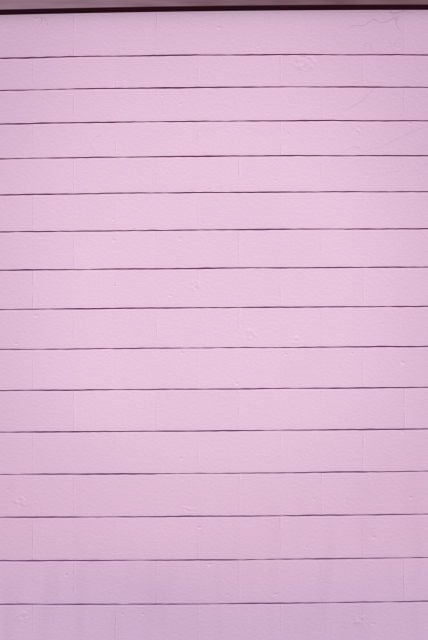
Write a WebGL 2 fragment shader that draws this texture.

```glsl
#version 300 es
precision highp float;
uniform vec2 u_resolution;
out vec4 fragColor;

const int SEAMS = 15;
const vec3 PAINT = vec3(0.908, 0.768, 0.866);
const vec3 PAINT_DIM = vec3(0.815, 0.672, 0.785);
const vec3 PAINT_ROSE = vec3(0.862, 0.710, 0.808);
const vec3 PAINT_LAVENDER = vec3(0.795, 0.672, 0.795);
const vec3 SEAM_MAROON = vec3(0.42, 0.25, 0.34);
const vec3 SEAM_VIOLET = vec3(0.46, 0.31, 0.46);
const vec3 LEDGE_DARK = vec3(0.14, 0.05, 0.08);
const vec3 LEDGE_MAUVE = vec3(0.58, 0.45, 0.52);
const vec3 LEDGE_BROWN = vec3(0.45, 0.33, 0.37);

float hash(vec2 p) {
  vec3 q = fract(p.xyx * vec3(0.1031, 0.1030, 0.0973));
  q += dot(q, q.yzx + 33.33);
  return fract((q.x + q.y) * q.z);
}

float corner(vec2 cell, vec2 offset) {
  float a = 6.2832 * hash(cell);
  return dot(vec2(cos(a), sin(a)), offset);
}

// Gradient noise, roughly -0.7 to 0.7
float noise(vec2 p) {
  vec2 i = floor(p), f = p - i;
  vec2 w = f * f * f * (f * (f * 6.0 - 15.0) + 10.0);
  vec2 e = vec2(1.0, 0.0);
  return mix(mix(corner(i, f), corner(i + e, f - e), w.x),
             mix(corner(i + e.yx, f - e.yx), corner(i + e.xx, f - e.xx), w.x), w.y);
}

float stroke(float d, float halfWidth, float px) {
  return clamp((halfWidth - abs(d)) / px + 0.5, 0.0, 1.0) * min(1.0, 2.0 * halfWidth / px);
}

// Depth of a seam below the top edge; courses grow taller downward
float seamDepth(float i, float u) {
  float side = u - 0.5;
  float depth = 0.0859 + i * (0.0495 + i * (0.00113 - i * 0.0000208));
  float bow = mix(0.0026, -0.0016, i / float(SEAMS - 1));
  return depth - 0.005 * side + bow * 4.0 * side * side;
}

// Sparse flaked ovals, one per chosen cell
float flake(vec2 p, float size, float chance) {
  vec2 cell = floor(p / size);
  float pick = hash(cell + 41.0);
  vec2 jitter = 0.35 + 0.3 * vec2(hash(cell + 7.0), hash(cell + 19.0));
  vec2 q = (p / size - cell - jitter) * vec2(1.0, 1.4);
  float radius = 0.1 + 0.12 * hash(cell + 3.0) + 0.1 * noise(p * 120.0);
  return step(pick, chance) * smoothstep(0.05, -0.05, length(q) - radius);
}

// Height of the painted surface
float relief(vec2 p) {
  float grain = 0.26 * noise(p * 145.0) + 0.4 * noise(p * 240.0 + 9.0);
  float chips = flake(p, 0.085, 0.11) * (0.5 + 1.9 * noise(p * 150.0));
  float pits = flake(p + 3.1, 0.015, 0.016);
  return grain + 1.15 * chips - 1.1 * pits;
}

// Wandering hairline cracks, densest near the top
float crack(vec2 p, float depth, float px) {
  float path = noise(p * vec2(7.0, 13.0) + 0.22 * noise(p * 50.0));
  float patches = smoothstep(0.08, 0.32, noise(p * 6.0 + 27.0));
  return stroke(path / 11.0, 0.0006, px) * patches * mix(0.95, 0.08, smoothstep(0.1, 0.38, depth));
}

// Faint upright joints in running bond: groove, lit edge
vec2 joint(vec2 p, float course, float px) {
  float spacing = 0.129;
  float shift = mod(course, 2.0) > 0.5 ? 0.051 : 0.115;
  float column = floor((p.x - shift) / spacing + 0.5);
  float d = p.x - shift - column * spacing + 0.0015 * noise(p * 45.0);
  float wear = smoothstep(-0.3, 0.35, noise(vec2(p.x * 9.0, p.y * 40.0) + course));
  wear *= 0.3 + 0.7 * hash(vec2(column + 5.0, course));
  return wear * vec2(stroke(d, 0.0008, px), stroke(d - 0.0022, 0.001, px));
}

vec3 wallColour(vec2 p, float u, float depth) {
  float edge = length(vec2(u - 0.5, depth - 0.46) * vec2(0.8, 1.0));
  vec3 colour = mix(PAINT, PAINT_DIM, smoothstep(0.22, 0.62, edge));
  colour = mix(colour, PAINT_ROSE, 0.5 * smoothstep(0.55, 0.8, depth));
  colour = mix(colour, PAINT_LAVENDER, 0.75 * smoothstep(0.83, 0.98, depth + 0.04 * noise(p * 4.0)));
  float streaks = noise(p * vec2(36.0, 7.0)) * smoothstep(0.65, 0.95, depth);
  return colour + 0.008 * noise(p * 5.0) - 0.025 * max(streaks, 0.0);
}

void main() {
  float px = 1.0 / u_resolution.y;
  vec2 p = gl_FragCoord.xy * px;
  float u = gl_FragCoord.x / u_resolution.x;
  float depth = 1.0 - p.y;
  vec3 colour = wallColour(p, u, depth);

  // Seams and course count
  float course = 0.0, seam = 0.0, lip = 0.0, shade = 0.0;
  for (int k = 0; k < SEAMS; k++) {
    float i = float(k);
    float wobble = 0.0006 * noise(vec2(p.x * 12.0, i * 5.3)) + 0.0004 * noise(vec2(p.x * 70.0, i * 3.7));
    float d = depth - seamDepth(i, u) - wobble;
    float along = noise(vec2(p.x * 11.0, i * 7.1 + 0.5));
    float width = 0.00088 + 0.0004 * along + 0.0004 * noise(vec2(p.x * 60.0, i + 0.3));
    course += step(0.0, d);
    seam = max(seam, stroke(d, max(width, 0.0004), px) * (0.88 + 0.35 * along));
    lip = max(lip, stroke(d - 0.003, 0.0012, px));
    shade += exp(-abs(d) * 500.0);
  }

  // Blocks, joints and surface wear
  float block = floor((p.x + (mod(course, 2.0) > 0.5 ? 0.078 : 0.014)) / 0.129);
  colour += 0.006 * (hash(vec2(block, course)) - 0.5);
  vec2 mark = joint(p, course, px);
  colour += 0.024 * mark.y - 0.045 * mark.x;
  float slope = relief(p) - relief(p + vec2(0.0006, 0.0018));
  colour += 0.042 * clamp(slope, -1.5, 1.5);
  colour -= vec3(0.08, 0.10, 0.08) * crack(p, depth, px);
  colour += 0.02 * lip - 0.035 * min(shade, 1.0);
  vec3 seamColour = mix(SEAM_MAROON, SEAM_VIOLET, smoothstep(0.1, 0.85, depth + 0.25 * noise(p * 9.0)));
  colour = mix(colour, seamColour, clamp(seam, 0.0, 1.0));

  // Overhanging ledge and its shadow
  float ledge = 0.0152 + 0.008 * (1.0 - u) * (1.0 - u);
  colour *= 1.0 - 0.16 * exp(-max(depth - ledge, 0.0) * 110.0);
  vec3 board = mix(LEDGE_MAUVE, LEDGE_BROWN, smoothstep(0.0, 0.8, u)) + 0.06 * noise(p * vec2(20.0, 120.0));
  board = mix(board, LEDGE_DARK, smoothstep(-0.0095, -0.0065, depth - ledge));
  colour = mix(colour, board, smoothstep(0.0012, -0.0012, depth - ledge));
  fragColor = vec4(clamp(colour, 0.0, 1.0), 1.0);
}
```
